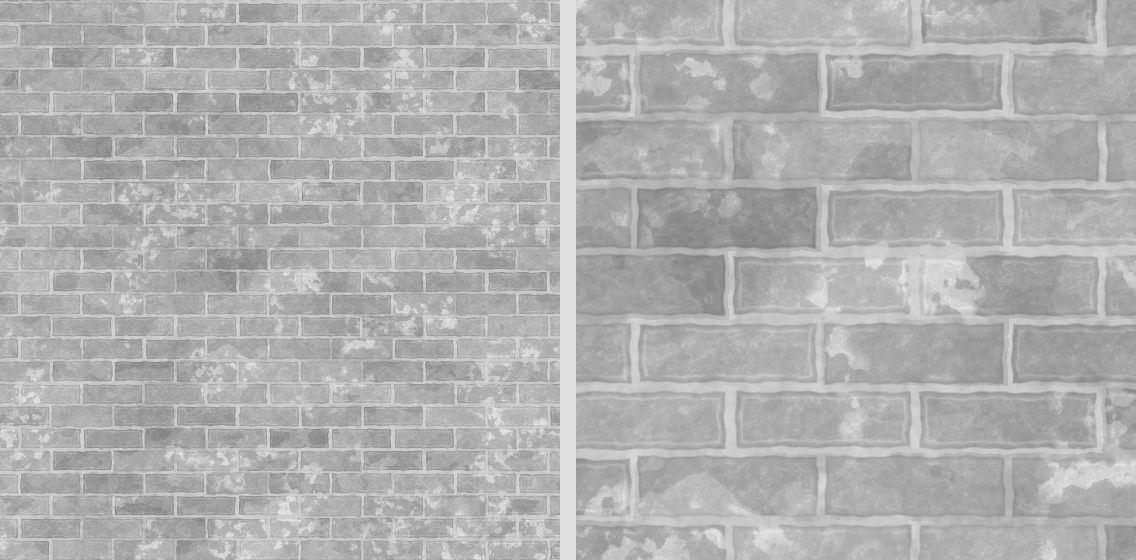
Left: the whole. Right: its middle third, enlarged.
This texture is drawn by a three.js fragment shader. Its source:

```glsl
// Weathered grey brick wall in running bond: 9 bricks across, 25 courses down.
// A box distance per brick gives mortar and edge lines; smooth cellular noise
// adds stains, chalky specks, worn joints and veins that follow the brick rim.
varying vec2 vUv;

vec2 hash2(vec2 p) {
  return fract(sin(vec2(dot(p, vec2(127.1, 311.7)), dot(p, vec2(269.5, 183.3)))) * 43758.5);
}

// Smooth cellular noise: random cell tones blended by distance
float cellTone(vec2 p) {
  vec2 cell = floor(p);
  float total = 0.0;
  float weight = 0.0;
  for (int j = -1; j <= 1; j++) {
    for (int i = -1; i <= 1; i++) {
      vec2 corner = cell + vec2(float(i), float(j));
      vec2 seed = hash2(corner);
      vec2 away = corner + seed - p;
      float w = exp(-7.0 * dot(away, away));
      total += w * hash2(corner + 57.3).x;
      weight += w;
    }
  }
  return total / weight;
}

float layeredTone(vec2 p) {
  float sum = 0.0;
  float amp = 0.5;
  for (int k = 0; k < 4; k++) {
    sum += amp * cellTone(p);
    p = mat2(1.6, 1.2, -1.2, 1.6) * p + 13.7;
    amp *= 0.5;
  }
  return sum / 0.9375;
}

float boxDistance(vec2 p, vec2 halfSize) {
  vec2 q = abs(p) - halfSize;
  return length(max(q, 0.0)) + min(max(q.x, q.y), 0.0);
}

void main() {
  // Ragged edges from layered sines
  vec2 wobble = 0.0005 * (sin(vUv.yx * vec2(190.0, 163.0) + 3.0 * sin(vUv * 71.0))
              + 0.6 * sin(vUv.yx * 437.0 + 2.0 * sin(vUv * 211.0)));
  vec2 pos = vUv + wobble;

  // Brick layout, counted from the top, alternate courses shifted by half
  vec2 grid = vec2(pos.x * 9.0, (1.0 - pos.y) * 25.0 - 0.08);
  float course = floor(grid.y);
  grid.x -= mix(0.82, 0.315, mod(course, 2.0));
  vec2 id = vec2(mod(floor(grid.x), 9.0), course);
  vec2 rnd = hash2(id + 3.1);
  vec2 rnd2 = hash2(id + 91.7);
  vec2 local = (fract(grid) - 0.5) / vec2(9.0, 25.0);
  local += (rnd2 - 0.5) * 0.0014;
  float gap = mix(0.0021, 0.0036, rnd.y);
  float d = boxDistance(local, vec2(0.0555, 0.02) - gap);
  float depth = max(-d, 0.0);

  // Noise at wall scale and brick scale
  vec2 own = vUv + floor(rnd * 40.0);
  float broad = layeredTone(vUv * 6.0);
  float stain = layeredTone(own * vec2(20.0, 27.0));
  float fine = layeredTone(vUv * 85.0);
  float grain = cellTone(vUv * 330.0);
  float swirl = layeredTone(own * vec2(34.0, 46.0) + 1.5 * fine);

  // Brick body: own tone, mottling and dark ragged stains
  float brick = 0.668 + (rnd.x - 0.5) * 0.075 + (broad - 0.5) * 0.10;
  brick += (fine - 0.5) * 0.09 + (grain - 0.5) * 0.035;
  float stained = smoothstep(0.53, 0.60, stain + (fine - 0.5) * 0.25 + (rnd2.x - 0.5) * 0.22);
  brick -= stained * (0.03 + 0.05 * rnd2.y);

  // Pale veins: contours of noise that bend along the rim
  float contour = abs(fract(swirl * 6.0 + min(depth, 0.009) * 110.0) - 0.5);
  float vein = 1.0 - smoothstep(0.03, 0.15, contour);
  brick += vein * (0.012 + 0.05 * fine) * smoothstep(0.002, 0.005, depth);

  // Dark edge and pale inner outline
  brick -= 0.035 * (1.0 - smoothstep(0.0006, 0.0022, depth));
  float outline = 1.0 - smoothstep(0.0004, 0.0013, abs(depth - 0.0036));
  brick += outline * 0.055 * smoothstep(0.25, 0.7, rnd.y + fine - 0.35);

  // Chalky specks gathered in patches
  float chalk = smoothstep(0.55, 0.70, layeredTone(vUv * 13.0 + 31.0));
  brick += chalk * (0.03 + 0.11 * smoothstep(0.50, 0.62, fine));

  // Mortar, grimy and nearly brick-toned where worn
  float kept = smoothstep(0.28, 0.56, broad + (rnd.y - 0.4) * 0.45 + (fine - 0.5) * 0.3);
  float mortar = mix(0.70, 0.785, kept) + (fine - 0.5) * 0.09 + (grain - 0.5) * 0.03;
  mortar += 0.02 * step(0.0505, abs(local.x));

  float shade = mix(brick, mortar, smoothstep(-0.0008, 0.0009, d));
  gl_FragColor = vec4(vec3(clamp(shade, 0.5, 0.88)), 1.0);
}
```
